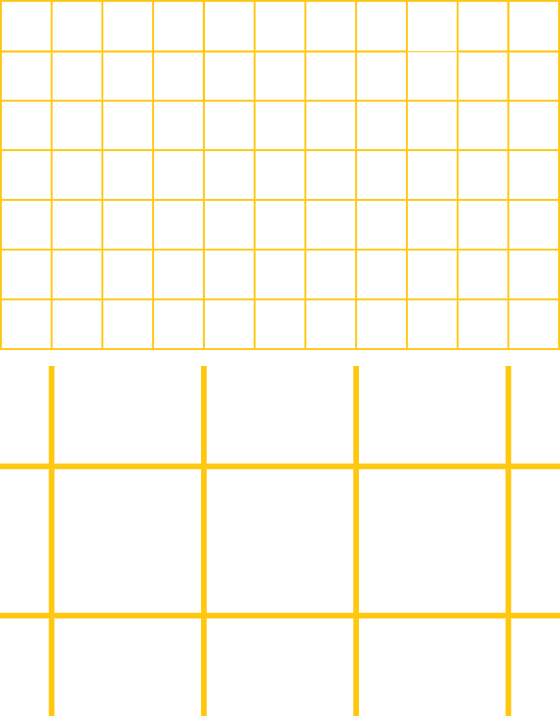
Top, the full canvas; bottom, a detail of the centre.
A Shadertoy shader for this pattern:

```glsl
const vec2 CELLS = vec2(11.0, 7.0);

// Box-filtered coverage of a stroke at a given distance from its centre
float stroke(float dist, float halfWidth, float pixel) {
    return clamp((halfWidth - dist) / pixel + 0.5, 0.0, 1.0);
}

void mainImage(out vec4 fragColor, in vec2 fragCoord) {
    // Canvas height is one unit
    float pixel = 1.0 / iResolution.y;
    vec2 p = fragCoord * pixel;
    vec2 canvas = vec2(iResolution.x * pixel, 1.0);
    vec2 margin = vec2(0.0025);
    vec2 pitch = (canvas - 2.0 * margin) / CELLS;

    // Nearest grid line and the cell along it
    vec2 grid = (p - margin) / pitch;
    vec2 line = clamp(round(grid), vec2(0.0), CELLS);
    vec2 cell = floor(grid);
    vec2 centre = margin + line * pitch;

    // The top row is slightly taller
    bool underTopRow = line.y == 6.0;
    if (underTopRow) centre.y -= 0.0025;
    if (line.y == 5.0) centre.y -= 0.001;

    // Uneven line weights, with one worn segment
    vec2 halfWidth = vec2(0.0027);
    if ((line.x == 4.0 || line.x == 10.0) && cell.y >= 5.0) halfWidth.x = 0.0031;
    if (underTopRow) halfWidth.y = 0.003;
    if (underTopRow && cell.x == 8.0) {
        halfWidth.y = 0.0014;
        centre.y -= 0.0008;
    }

    vec2 dist = abs(p - centre);
    float ink = max(stroke(dist.x, halfWidth.x, pixel), stroke(dist.y, halfWidth.y, pixel));

    vec3 paper = vec3(1.0);
    vec3 yellow = vec3(1.0, 0.78, 0.05);
    fragColor = vec4(mix(paper, yellow, ink), 1.0);
}
```
